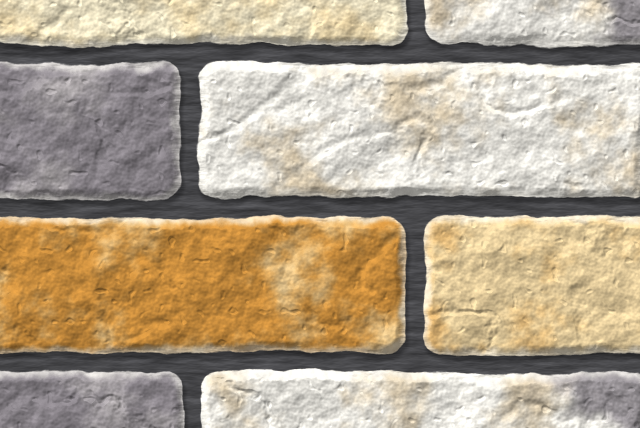
Give the GLSL for this texture, as a Shadertoy shader.

```glsl
const vec2  PITCH    = vec2(1.09, 0.361);  // brick plus joint, canvas height = 1
const vec2  JOINT    = vec2(0.968, 0.154); // a crossing of bed and upright joints
const float STAGGER  = 0.521;
const float HALF_GAP = 0.022;
const float RADIUS   = 0.042;
const float WAVE     = 0.011;              // slow wander of the joints
const float CHIP     = 0.012;              // ragged brick edges
const float BEVEL    = 0.026;
const float ROUGH    = 0.020;
const float STAIN_X  = 1.31;               // where grey weathering sets in
const vec2  LIGHT    = vec2(-0.5, 0.85);

const vec3 MORTAR = vec3(0.28, 0.28, 0.29);
const vec3 WHITE  = vec3(0.89, 0.88, 0.85);
const vec3 CREAM  = vec3(0.92, 0.88, 0.76);
const vec3 TAN    = vec3(0.86, 0.77, 0.59);
const vec3 BUFF   = vec3(0.78, 0.71, 0.59);
const vec3 OCHRE  = vec3(0.74, 0.52, 0.23);
const vec3 GREY   = vec3(0.50, 0.48, 0.50);
const vec3 ASH    = vec3(0.68, 0.66, 0.66);

vec2 gradientAt(vec2 cell) {
    vec3 h = fract(cell.xyx * vec3(0.1031, 0.1030, 0.0973));
    h += dot(h, h.yzx + 33.33);
    float angle = 6.2832 * fract((h.x + h.y) * h.z);
    return vec2(cos(angle), sin(angle));
}

float noise(vec2 p) {
    vec2 i = floor(p), f = p - i;
    vec2 u = f * f * f * (f * (f * 6.0 - 15.0) + 10.0);
    vec2 e = vec2(0.0, 1.0);
    float low  = mix(dot(gradientAt(i), f), dot(gradientAt(i + e.yx), f - e.yx), u.x);
    float high = mix(dot(gradientAt(i + e), f - e), dot(gradientAt(i + 1.0), f - 1.0), u.x);
    return 1.4 * mix(low, high, u.y);
}

float fbm(vec2 p) {
    float sum = 0.0, gain = 0.5;
    for (int k = 0; k < 5; k++) {
        sum += gain * noise(p);
        p = mat2(1.6, 1.2, -1.2, 1.6) * p + 5.7;
        gain *= 0.5;
    }
    return sum;
}

// Signed distance to the nearest brick; id is its column and row
float brickDistance(vec2 p, out vec2 id) {
    float ragged = CHIP * fbm(p * 13.0);
    p += WAVE * vec2(noise(p * 4.0), noise(p * 2.6 + 9.0));
    float row = floor((p.y - JOINT.y) / PITCH.y);
    vec2 cell = (p - JOINT + vec2(STAGGER * mod(row, 2.0), 0.0)) / PITCH;
    id = floor(cell);
    vec2 q = abs(cell - id - 0.5) * PITCH - 0.5 * PITCH + HALF_GAP + RADIUS;
    return length(max(q, 0.0)) + min(max(q.x, q.y), 0.0) - RADIUS + ragged;
}

float height(vec2 p) {
    vec2 id;
    float d = brickDistance(p, id);
    vec2 s = p + id * 3.7;
    float crease = smoothstep(0.12, 0.0, abs(noise(s * vec2(3.0, 4.0) + 0.4 * fbm(s * 6.0))));
    float pits = smoothstep(0.45, 0.8, noise(s * 42.0));
    float stone = ROUGH * fbm(s * 8.0) - 0.004 * crease - 0.003 * pits;
    float trowel = 0.006 * fbm(p * vec2(7.0, 34.0));
    float face = smoothstep(0.003, -BEVEL, d);
    return mix(trowel, 0.013 + stone, face);
}

// Body and stain colours follow the bond: grey and white rows between warm rows
vec3 brickColour(vec2 p, vec2 id, float d) {
    bool left = mod(id.x, 2.0) > 0.5;
    bool warm = mod(id.y, 4.0) < 0.5;
    bool cool = mod(id.y, 2.0) > 0.5;
    vec3 body  = warm ? (left ? OCHRE : TAN) : (left ? (cool ? GREY : CREAM) : WHITE);
    vec3 stain = warm ? (left ? TAN : mix(OCHRE, TAN, 0.4))
                      : (left ? (cool ? ASH : TAN) : BUFF);
    vec2 s = p + id * 7.3;
    float blotch = smoothstep(-0.08, 0.42, fbm(s * 4.5) + 0.25 * fbm(s * 22.0));
    vec3 colour = mix(body, stain, blotch * 0.8);

    // Grey weathering at one end of some white bricks
    if (!left && !warm && mod(id.y, 3.0) > 1.5) {
        float damp = smoothstep(-0.03, 0.13, p.x - STAIN_X + 0.45 * fbm(s * 4.0));
        colour = mix(colour, mix(GREY, ASH, blotch), damp * 0.85);
    }
    // Pale worn rim and fine grain
    float rim = smoothstep(-0.022, -0.002, d + 0.02 * fbm(s * 18.0));
    colour = mix(colour, mix(colour, WHITE, 0.6), rim);
    return colour * (1.0 + 0.16 * fbm(s * 48.0));
}

void mainImage(out vec4 fragColor, in vec2 fragCoord) {
    vec2 p = fragCoord / iResolution.y;
    float pixel = 1.0 / iResolution.y;
    vec2 id, aboveId;
    float d = brickDistance(p, id);

    // Mortar, darkened under the brick above it
    float above = brickDistance(p + vec2(-0.004, 0.010), aboveId);
    vec3 mortar = MORTAR * (1.0 + 0.3 * fbm(p * vec2(12.0, 45.0)));
    mortar *= 1.0 - 0.28 * smoothstep(0.010, -0.004, above);

    // Relief lit from the upper left
    vec2 e = vec2(0.003, 0.0);
    float h = height(p);
    vec2 slope = vec2(height(p + e.xy) - h, height(p + e.yx) - h) / e.x;
    float shade = clamp(1.0 - 0.55 * dot(slope, LIGHT), 0.62, 1.18);

    vec3 colour = mix(mortar, brickColour(p, id, d), smoothstep(pixel, -pixel, d));
    fragColor = vec4(clamp(colour * shade, 0.0, 1.0), 1.0);
}
```
